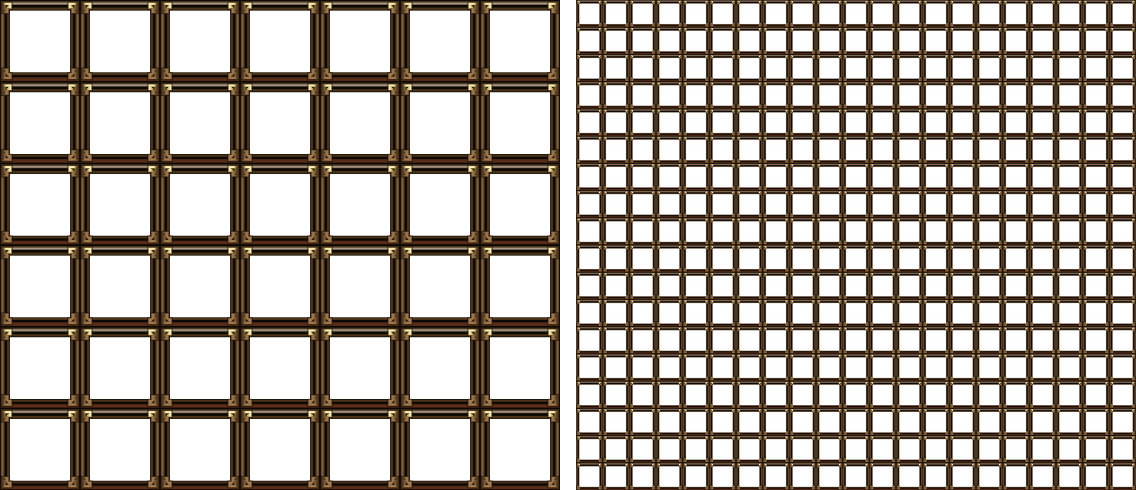
Left: one tile. Right: repeated 3 by 3.
Write a Shadertoy shader that draws this pattern.

```glsl
const vec2 CANVAS = vec2(512.0, 448.0);   // design units
const vec2 REPEATS = vec2(7.0, 6.0);
const float SIDE_WIDTH = 9.0;
const float TOP_WIDTH = 9.7;
const float BOTTOM_WIDTH = 8.5;

const vec3 PANE = vec3(1.0);
const vec3 INK = vec3(0.04, 0.03, 0.015);
const vec3 WALNUT = vec3(0.27, 0.18, 0.08);
const vec3 MAHOGANY = vec3(0.30, 0.15, 0.08);
const vec3 BRONZE = vec3(0.53, 0.40, 0.25);
const vec3 SILVER = vec3(0.66, 0.61, 0.55);
const vec3 GOLD = vec3(0.85, 0.77, 0.48);
const vec3 CREAM = vec3(1.0, 0.95, 0.72);

float fill(float dist, float px) {
    return 1.0 - smoothstep(-0.6 * px, 0.6 * px, dist);
}

float band(float d, float from, float to, float px) {
    return fill(max(from - d, d - to), px);
}

float box(vec2 p, vec2 lo, vec2 hi) {
    vec2 d = max(lo - p, p - hi);
    return length(max(d, 0.0)) + min(max(d.x, d.y), 0.0);
}

// Moulding cross-section: d runs from 0 at the outer edge to 9 at the pane
vec3 rail(float d, vec3 base, vec3 crest, float crestAt, float px) {
    vec3 col = mix(INK, base, band(d, 0.8, 4.4, px));
    float ridge = (d - crestAt) / 0.95;
    col = mix(col, crest, exp(-ridge * ridge));
    col = mix(col, INK, band(d, 4.4, 6.4, px));
    col = mix(col, WALNUT * 1.1, band(d, 6.4, 8.4, px));
    return mix(col, INK * 2.0, band(d, 8.4, 9.5, px));
}

// Metal corner: q is measured inward from the outer corner of a cell
vec3 addBracket(vec3 col, vec2 q, float lit, float px) {
    float horizontalArm = box(q, vec2(1.0, 2.0), vec2(11.0, 8.2));
    float verticalArm = box(q, vec2(1.0, 2.0), vec2(8.2, 12.4));
    float shape = min(horizontalArm, verticalArm);

    // Two facets meet along the diagonal
    float facet = smoothstep(-0.8, 0.8, q.x - q.y);
    float rise = smoothstep(1.0, 6.5, q.x);
    vec3 sideFacet = mix(WALNUT, BRONZE * 1.15, rise);
    vec3 flatFacet = mix(BRONZE, mix(BRONZE * 1.2, GOLD, lit), rise);
    vec3 metal = mix(sideFacet, flatFacet, facet);

    // Glint on the upper rim and on the arm tip
    float rim = band(q.y, 2.4, 4.2, px) * smoothstep(4.0, 6.0, q.x);
    float tip = band(q.x, 8.7, 10.4, px);
    metal = mix(metal, CREAM, lit * max(rim, tip * 0.8));
    metal = mix(metal, WALNUT, 0.7 * smoothstep(-1.1, -0.1, shape));

    // Pierced triangle and a small notch in the lower arm
    float hole = max(max(5.2 - q.x, 4.7 - q.y), (q.x + q.y - 12.6) * 0.707);
    float notch = length(q - vec2(4.0, 9.8)) - 0.8;
    metal = mix(metal, INK, fill(hole, px));
    metal = mix(metal, WALNUT, fill(notch, px));

    col = mix(col, INK, 0.75 * fill(shape - 0.5, px));
    return mix(col, metal, fill(shape, px));
}

void mainImage(out vec4 fragColor, in vec2 fragCoord) {
    vec2 scale = CANVAS / iResolution.xy;
    float px = max(scale.x, scale.y);
    vec2 cell = CANVAS / REPEATS;
    vec2 p = mod(fragCoord * scale, cell);

    // Distance inward from the nearest side and the nearest end
    float lit = step(0.5 * cell.y, p.y);
    vec2 q = min(p, cell - p);
    float endWidth = mix(BOTTOM_WIDTH, TOP_WIDTH, lit);
    vec2 d = 9.0 * q / vec2(SIDE_WIDTH, endWidth);

    // Rails, mitred at the corners
    vec3 sideRail = rail(d.x, WALNUT, BRONZE, 2.2, px);
    vec3 topRail = rail(d.y, WALNUT, SILVER, 3.0, px);
    vec3 bottomRail = rail(d.y, MAHOGANY, MAHOGANY * 1.25, 2.0, px);
    vec3 endRail = mix(bottomRail, topRail, lit);
    vec3 frame = mix(sideRail, endRail, fill(d.y - d.x, px));

    vec3 col = mix(PANE, frame, fill(min(d.x, d.y) - 9.0, px));
    col = addBracket(col, q, lit, px);
    fragColor = vec4(col, 1.0);
}
```
